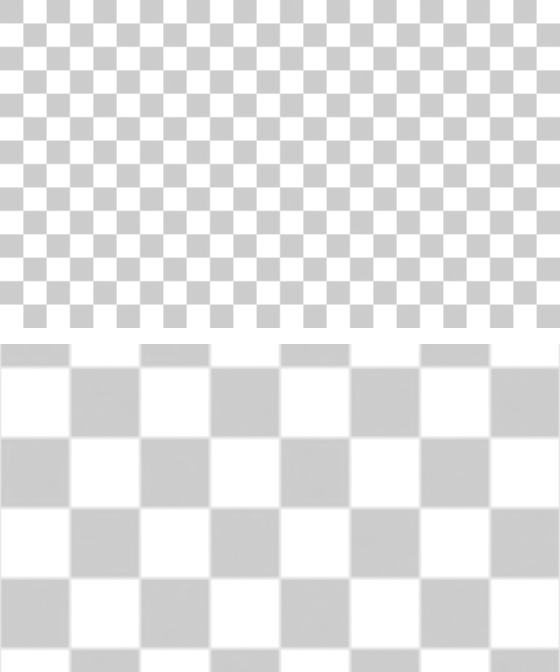
Top: the whole. Bottom: its middle third, enlarged.
Reproduce this pattern procedurally as a WebGL 2 fragment shader.

```glsl
#version 300 es
precision highp float;

#define GRID vec2(24.0, 14.0)
#define GRAY vec3(0.80)
#define WHITE vec3(1.0)
#define EDGE_SOFTNESS 0.035
#define RING_OFFSET 0.11
#define RING_WIDTH 0.03
#define RING_STRENGTH 0.012
#define GRAIN_SCALE 8.0
#define GRAIN_STRENGTH 0.006

uniform vec2 u_resolution;
out vec4 fragColor;

float hash(vec2 p) {
    return fract(sin(dot(p, vec2(127.1, 311.7))) * 43758.5453);
}

float valueNoise(vec2 p) {
    vec2 cell = floor(p);
    vec2 f = fract(p);
    f = f * f * (3.0 - 2.0 * f);
    float low = mix(hash(cell), hash(cell + vec2(1.0, 0.0)), f.x);
    float high = mix(hash(cell + vec2(0.0, 1.0)), hash(cell + 1.0), f.x);
    return mix(low, high, f.y);
}

// Signed distance to the nearest grid line, positive in even cells
vec2 stripeDistance(vec2 p) {
    return 0.5 - abs(mod(p + 0.5, 2.0) - 1.0);
}

void main() {
    vec2 gridPos = gl_FragCoord.xy / u_resolution * GRID;
    vec2 pixelSize = GRID / u_resolution;

    // Checker from two soft square waves; the outer border stays unblended
    vec2 stripes = stripeDistance(clamp(gridPos, vec2(0.25), GRID - 0.25));
    vec2 softness = max(vec2(EDGE_SOFTNESS), 0.5 * pixelSize);
    vec2 waves = clamp(stripes / softness, -1.0, 1.0);
    float whiteness = 0.5 + 0.5 * waves.x * waves.y;
    vec3 color = mix(GRAY, WHITE, whiteness);

    // Faint compression halo just inside the gray cells, uneven between cells
    float inset = min(abs(stripes.x), abs(stripes.y));
    float ring = 1.0 - smoothstep(0.0, RING_WIDTH, abs(inset - RING_OFFSET));
    float wear = hash(floor(gridPos)) * valueNoise(gridPos * GRAIN_SCALE);
    float grain = valueNoise(gridPos * GRAIN_SCALE + 37.0) - 0.5;
    color += (1.0 - whiteness) * (RING_STRENGTH * ring * wear + GRAIN_STRENGTH * grain);

    fragColor = vec4(clamp(color, 0.0, 1.0), 1.0);
}
```
